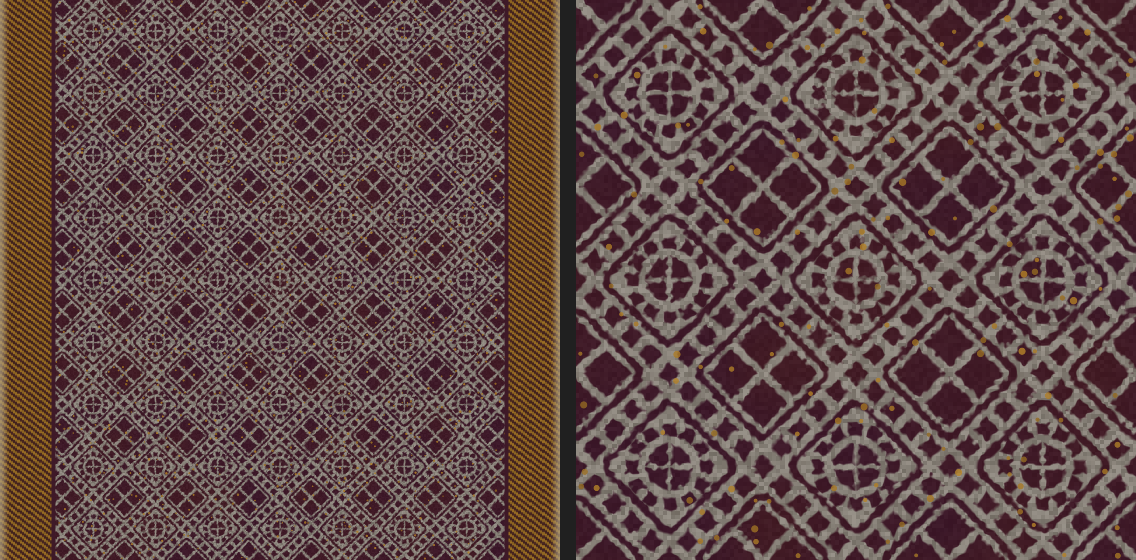
Left, the full canvas; right, a detail of the centre.
Give the GLSL for this pattern, as a WebGL 1 fragment shader.

```glsl
precision highp float;
// Woven runner: a diagonal lattice of wheels and windows between twill borders.

uniform vec2 u_resolution;

#define REPEATS 9.0        // wheels across and down the canvas
#define BORDER 0.092       // width of each twill border
#define RUNGS 5.0          // ladder openings along a diamond side
#define OPENING 0.044      // half size of a ladder opening
#define OUTLINE 0.018      // half width of the dark diamond outline
#define SPECKS 0.09        // share of the speck cells that hold a speck
#define THREADS 400.0      // grain cells across the canvas
#define PLUM vec3(0.245, 0.10, 0.155)
#define GREY vec3(0.525, 0.50, 0.465)
#define GOLD vec3(0.56, 0.40, 0.13)
#define BROWN vec3(0.27, 0.14, 0.12)
#define PALE vec3(0.70, 0.64, 0.52)

const float HALF_SIDE = 0.353553;  // half side of a diamond cell, in repeats

float hash(vec2 p) {
  vec3 q = fract(vec3(p.xyx) * 0.1031);
  q += dot(q, q.yzx + 33.33);
  return fract((q.x + q.y) * q.z);
}

float noise(vec2 p) {
  vec2 i = floor(p), f = fract(p);
  f = f * f * (3.0 - 2.0 * f);
  return mix(mix(hash(i), hash(i + vec2(1.0, 0.0)), f.x),
             mix(hash(i + vec2(0.0, 1.0)), hash(i + 1.0), f.x), f.y);
}

float roundedSquare(vec2 p, float size, float radius) {
  vec2 d = abs(p) - size + radius;
  return length(max(d, 0.0)) + min(max(d.x, d.y), 0.0) - radius;
}

// Dark disc with an upright cross, circled by twelve dark blocks.
float wheel(vec2 p) {
  float r = length(p);
  float disc = max(r - 0.122, 0.012 - min(abs(p.x), abs(p.y)));
  float sector = 6.2831853 / 12.0;
  float angle = mod(atan(p.y, p.x) + 0.5 * sector, sector) - 0.5 * sector;
  float block = max(abs(r - 0.201) - 0.032, abs(r * sin(angle)) - 0.034);
  return min(disc, block);
}

// Dark square split in four by a cross parallel to its sides.
float windowPanes(vec2 p) {
  vec2 a = abs(p);
  return max(max(a.x, a.y) - 0.208, 0.021 - min(a.x, a.y));
}

// Signed distance to the dark cloth, negative inside; q counts repeats.
float lattice(vec2 q) {
  vec2 diagonal = vec2(q.x + q.y, q.x - q.y);
  vec2 cell = floor(diagonal + 0.5);
  vec2 local = (diagonal - cell) * 0.707107;
  vec2 a = abs(local);

  float pitch = 2.0 * HALF_SIDE / RUNGS;
  float across = HALF_SIDE - max(a.x, a.y);
  float along = HALF_SIDE - min(a.x, a.y);
  along = abs(mod(along + 0.5 * pitch, pitch) - 0.5 * pitch);
  float ladder = max(across, along) - OPENING;

  float outline = abs(roundedSquare(local, 0.255, 0.055)) - OUTLINE;
  vec2 upright = vec2(local.x + local.y, local.x - local.y) * 0.707107;
  float motif = mod(cell.x + cell.y, 2.0) < 0.5 ? wheel(upright) : windowPanes(local);
  return min(min(ladder, outline), motif);
}

// Scattered gold knots, at most one in each small cell.
float specks(vec2 q, float pixel) {
  vec2 p = q * 14.0, cell = floor(p);
  vec2 centre = 0.3 + 0.4 * vec2(hash(cell + 7.0), hash(cell + 19.0));
  float radius = 0.14 + 0.14 * hash(cell + 31.0);
  float soft = 14.0 * pixel;
  float spot = 1.0 - smoothstep(radius - 0.5 * soft, radius + 0.5 * soft,
                                length(fract(p) - centre));
  return spot * step(hash(cell + 101.0), SPECKS);
}

vec3 field(vec2 uv, float pixel) {
  vec2 q = (uv - 0.5) * REPEATS;
  float fray = (noise(uv * THREADS) - 0.5) * 0.022;
  float soft = 0.6 * pixel + 0.005;
  float light = smoothstep(-soft, soft, lattice(q) + fray);
  float grain = hash(floor(uv * THREADS)) - 0.5;
  vec3 dark = PLUM + vec3(0.025, 0.012, -0.025) * (noise(q * 2.3 + 40.0) - 0.4);
  vec3 color = mix(dark + 0.035 * grain, GREY + 0.15 * grain, light);
  vec3 knot = mix(GOLD, vec3(0.72, 0.52, 0.16), hash(floor(q * 14.0)));
  return mix(color, knot, 0.8 * specks(q, pixel));
}

// Stepped twill, falling to the right and fading pale at the selvedge.
vec3 twill(vec2 uv, float edge) {
  vec2 thread = uv * vec2(256.0, 340.0);
  float phase = fract((floor(thread.x) + thread.y) / 4.0);
  float soft = 0.06 + 42.0 / u_resolution.y;
  float stripe = smoothstep(-soft, soft, abs(phase - 0.5) - 0.25);
  vec3 color = mix(BROWN, GOLD, stripe);
  color *= 0.92 + 0.16 * hash(floor(thread));
  return mix(color, PALE, 0.7 * (1.0 - smoothstep(0.0, 0.018, edge)));
}

void main() {
  vec2 uv = gl_FragCoord.xy / u_resolution;
  float edge = min(uv.x, 1.0 - uv.x);
  float soft = 0.7 / u_resolution.x;
  vec3 color = twill(uv, edge);
  color = mix(color, PLUM, smoothstep(-soft, soft, edge - BORDER));
  color = mix(color, field(uv, REPEATS / u_resolution.y),
              smoothstep(-soft, soft, edge - BORDER - 0.007));
  gl_FragColor = vec4(color, 1.0);
}
```
